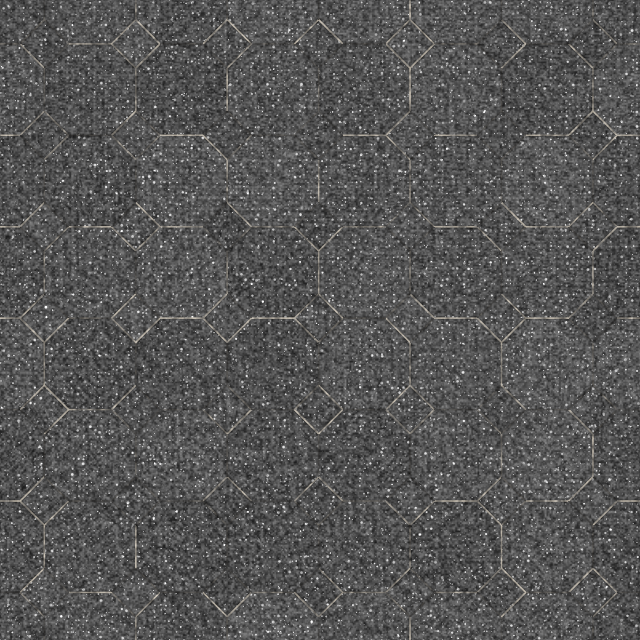
Give the GLSL for this texture, as a Shadertoy shader.

```glsl
const float REPEATS = 7.0;
const vec2 CORNER_OFFSET = vec2(0.485, 0.52);
const float DIAMOND_RADIUS = 0.265;
const float JOINT_HALF_WIDTH = 0.009;
const float SHADOW_WIDTH = 0.035;
const float SHADOW_DEPTH = 0.16;
const float TILE_VARIATION = 0.05;
const float FINE_GRAIN = 400.0;
const float COARSE_GRAIN = 230.0;
const float GRAIN_CONTRAST = 0.2;
const float FLECK_BRIGHTNESS = 0.55;
const vec3 STONE = vec3(0.316, 0.316, 0.317);
const vec3 JOINT_LIGHT = vec3(0.74, 0.71, 0.66);
const vec3 JOINT_DARK = vec3(0.22, 0.215, 0.21);

float hash(vec2 p) {
    return fract(sin(dot(p, vec2(127.1, 311.7))) * 43758.5453);
}

float noise(vec2 p) {
    vec2 cell = floor(p);
    vec2 f = fract(p);
    f = f * f * (3.0 - 2.0 * f);
    float low = mix(hash(cell), hash(cell + vec2(1.0, 0.0)), f.x);
    float high = mix(hash(cell + vec2(0.0, 1.0)), hash(cell + 1.0), f.x);
    return mix(low, high, f.y);
}

// Bright mineral chips, one per jittered grid cell
float flecks(vec2 uv, float density) {
    vec2 p = uv * density;
    vec2 cell = floor(p);
    vec2 jitter = vec2(hash(cell + 17.3), hash(cell + 41.9));
    vec2 center = mix(vec2(0.28), vec2(0.72), jitter);
    float radius = mix(0.2, 0.4, hash(cell + 73.1));
    float shape = 1.0 - smoothstep(radius * 0.3, radius, length(fract(p) - center));
    return shape * pow(hash(cell + 5.7), 5.0);
}

void mainImage(out vec4 fragColor, in vec2 fragCoord) {
    vec2 uv = fragCoord / iResolution.xy;
    float pixel = REPEATS / min(iResolution.x, iResolution.y);

    // Octagons meet around a diamond centred on each lattice corner
    vec2 p = uv * REPEATS - CORNER_OFFSET;
    vec2 corner = floor(p + 0.5);
    vec2 q = p - corner;
    vec2 a = abs(q);
    vec2 side = mix(vec2(-1.0), vec2(1.0), step(0.0, q));
    float diamond = (a.x + a.y - DIAMOND_RADIUS) * 0.70711;
    float straight = min(a.x, a.y);
    bool inDiamond = diamond < 0.0;
    bool onDiamondEdge = inDiamond || diamond < straight;
    float joint = onDiamondEdge ? abs(diamond) : straight;

    // Identify the tile and its nearest edge, wrapping at the canvas border
    vec2 tileId = mod(inDiamond ? corner : floor(p) + 0.5, REPEATS);
    vec2 straightSide = a.x < a.y ? vec2(0.0, side.y) : vec2(side.x, 0.0);
    vec2 edgeId = corner + (onDiamondEdge ? side * 0.25 : straightSide * 0.5);
    edgeId = mod(edgeId, REPEATS);

    // Granular stone with a tone for each tile
    float tone = (hash(tileId + 3.1) - 0.5) * TILE_VARIATION;
    float grain = noise(uv * FINE_GRAIN) + noise(uv * COARSE_GRAIN + 31.0) - 1.0;
    float chips = flecks(uv, 118.0) + flecks(uv + 0.37, 171.0);
    vec3 color = STONE + tone + grain * GRAIN_CONTRAST + chips * FLECK_BRIGHTNESS;

    // Soft shading beside the joints
    color *= 1.0 - SHADOW_DEPTH * (1.0 - smoothstep(0.0, SHADOW_WIDTH, joint));

    // Joints vary from pale to dark and wear unevenly along their length
    float pale = smoothstep(0.2, 0.75, hash(edgeId + 9.4));
    float wear = noise(p * 22.0 + 7.0);
    float lightness = clamp(pale * 0.8 + (wear - 0.5) * 0.75, 0.0, 1.0);
    float line = 1.0 - smoothstep(JOINT_HALF_WIDTH - 0.5 * pixel,
                                 JOINT_HALF_WIDTH + 0.5 * pixel, joint);
    vec3 jointColor = mix(JOINT_DARK, JOINT_LIGHT, lightness) + grain * 0.12;
    color = mix(color, jointColor, line * mix(0.6, 0.95, lightness));

    fragColor = vec4(clamp(color, 0.0, 1.0), 1.0);
}
```
